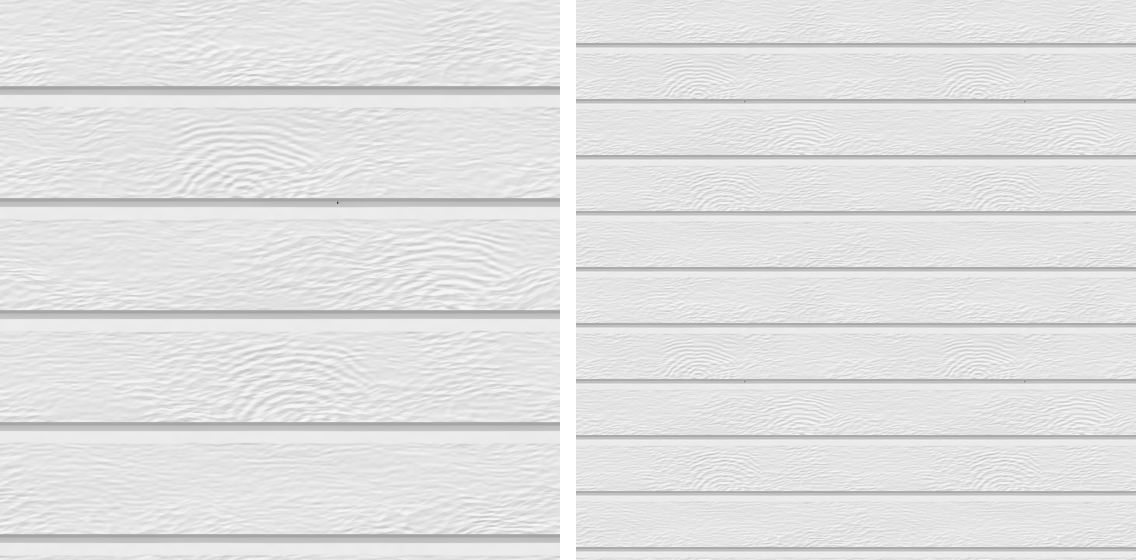
Left, the tile; right, the same tile 2 across and 2 down.
Give the GLSL for this texture, as a Shadertoy shader.

```glsl
// White painted wood siding: five horizontal boards with shadowed grooves and embossed grain.

vec2 hash2(vec2 p) {
    return fract(sin(vec2(dot(p, vec2(127.1, 311.7)), dot(p, vec2(269.5, 183.3)))) * 43758.5);
}

// Value noise that wraps in x after "period" cells
float noise(vec2 p, float period) {
    vec2 i = floor(p), f = fract(p);
    f = f * f * (3.0 - 2.0 * f);
    float x0 = mod(i.x, period), x1 = mod(i.x + 1.0, period);
    float a = mix(hash2(vec2(x0, i.y)).x, hash2(vec2(x1, i.y)).x, f.x);
    float b = mix(hash2(vec2(x0, i.y + 1.0)).x, hash2(vec2(x1, i.y + 1.0)).x, f.x);
    return mix(a, b, f.y);
}

// Cellular noise with slanted cells, wrapping in x
float slantedCells(vec2 p, float period) {
    vec2 i = floor(p), f = fract(p);
    float nearest = 2.0;
    for (int y = -1; y <= 1; y++)
    for (int x = -1; x <= 1; x++) {
        vec2 o = vec2(x, y), cell = i + o;
        cell.x = mod(cell.x, period);
        vec2 r = o + hash2(cell) - f;
        nearest = min(nearest, length(vec2(0.8 * r.x, r.y + 0.45 * r.x)));
    }
    return nearest;
}

float wrapDistance(float x, float center) {
    return fract(x - center + 0.5) - 0.5;
}

// Surface height; p.x spans the canvas, p.y runs down one board
float relief(vec2 p, float board) {
    vec2 seed = vec2(0.0, 97.0 * board);
    float sway = noise(p * vec2(9.0, 4.0) + seed, 9.0);
    float ripple = noise(p * vec2(28.0, 7.0) + seed + 40.0, 28.0);
    float y = p.y + 0.1 * sway + 0.02 * ripple;

    // Fine fibres
    float height = 0.5 * noise(vec2(p.x * 34.0, y * 36.0) + seed, 34.0)
                 + 0.3 * noise(vec2(p.x * 90.0, y * 48.0) + seed + 17.0, 90.0);

    // Rough sawn patches, mostly on the lower part of a board
    float patches = noise(p * vec2(6.0, 2.0) + seed + 31.0, 6.0);
    float rough = smoothstep(0.5, 0.8, patches + 0.3 * smoothstep(0.6, 0.68, p.y));
    height += 1.1 * rough * slantedCells(vec2(p.x * 36.0, y * 19.0) + seed, 36.0);

    // Arched growth rings
    float center = float[5](0.3, 0.44, 0.8, 0.53, 0.12)[int(board)];
    vec2 q = vec2(3.0 * wrapDistance(p.x, center), p.y - 0.95);
    float rings = sin(6.2832 * 13.0 * (length(q) + 0.09 * sway + 0.05 * ripple));
    float ringMask = smoothstep(0.48, 0.28, abs(q.x)) * smoothstep(0.2, 0.4, p.y);
    height += 0.35 * rings * ringMask * (board > 0.5 && board < 3.5 ? 1.0 : 0.3);

    // Small knots near the lower edge
    for (float k = 0.0; k < 2.0; k++) {
        float x = 0.17 + 0.5 * k + 0.3 * hash2(vec2(board, k + 5.0)).x;
        float r = length(vec2(5.0 * wrapDistance(p.x, x), p.y - 0.9)) + 0.05 * (ripple - 0.5);
        float bump = (r - 0.1) / 0.03;
        height += 0.4 * exp(-bump * bump);
    }
    return height;
}

void mainImage(out vec4 fragColor, in vec2 fragCoord) {
    vec2 uv = fragCoord / iResolution.xy;
    float row = 0.225 - 5.0 * uv.y;
    float board = mod(floor(row), 5.0);
    float d = fract(row);                 // 0 at the groove, 1 at the board's lower edge
    float px = 5.0 / iResolution.y;
    vec2 p = vec2(uv.x, d);
    vec2 seed = vec2(0.0, 97.0 * board);

    // Grain lit from above
    float slope = relief(p + vec2(0.0006, 0.008), board) - relief(p, board);
    float wood = 0.893 + 0.26 * clamp(slope, -0.45, 0.25);
    wood += 0.016 * (noise(p * vec2(5.0, 3.0) + seed + 60.0, 5.0) - 0.5);

    // Smooth bevel strip with a slightly worn lower edge
    float wear = noise(p * vec2(26.0, 3.0) + seed + 80.0, 26.0);
    float edge = 0.172 + 0.02 * wear;
    float strip = 0.922 + 0.012 * (noise(p * vec2(60.0, 20.0) + seed, 60.0) - 0.5);
    float lip = (d - edge - 0.012) / 0.01;
    wood -= 0.05 * wear * exp(-lip * lip);
    float tone = mix(strip, wood, smoothstep(edge - px, edge + px, d));

    // Groove: dark line, then a paler shadow
    float shade = mix(0.65, 0.75, smoothstep(0.015, 0.035, d));
    shade += 0.03 * smoothstep(0.04, 0.075, d);
    shade += 0.03 * (noise(vec2(uv.x * 12.0, 0.5) + seed, 12.0) - 0.5);
    float grooveEnd = 0.074 + 0.006 * (noise(vec2(uv.x * 8.0, 0.5) + seed, 8.0) - 0.5);
    tone = mix(shade, tone, smoothstep(grooveEnd - 0.7 * px, grooveEnd + 0.7 * px, d));
    tone = mix(tone, 0.65, smoothstep(1.0 - 1.2 * px, 1.0, d));

    // One tiny dark fleck in a groove
    float fleck = length((uv - vec2(0.603, 0.638)) * vec2(1.3, 1.0));
    tone = mix(0.2, tone, smoothstep(0.001, 0.0028, fleck));

    fragColor = vec4(vec3(tone), 1.0);
}
```
